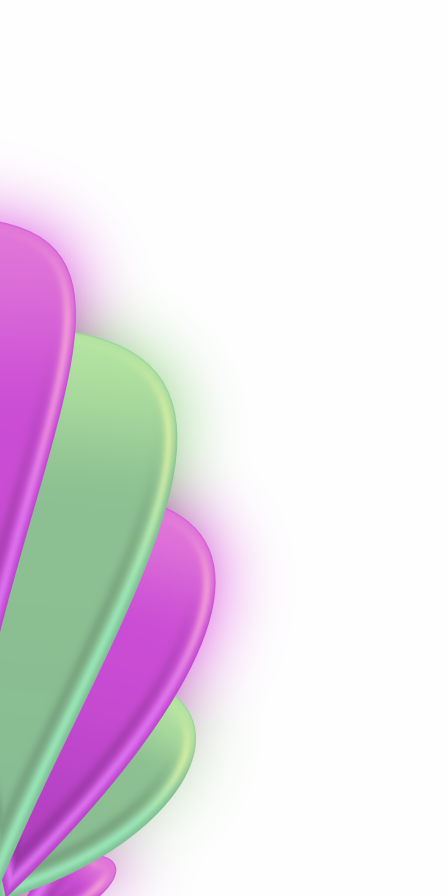
Reproduce this background procedurally as a WebGL 2 fragment shader.

```glsl
#version 300 es
precision highp float;

#define PETALS 5
#define SEGMENTS 40
#define GLOW_RADIUS 0.22
#define GLOW_STRENGTH 0.62
#define RIM_INSET 0.019
#define RIM_WIDTH 0.011
#define GROOVE_INSET 0.046
#define MID_STOP 0.32

uniform vec2 u_resolution;
out vec4 fragColor;

// Bezier controls of each petal's right edge, front petal first
const vec2 TIP[PETALS] = vec2[](vec2(-0.052, 1.513), vec2(0.117, 1.266),
    vec2(0.286, 0.893), vec2(0.313, 0.490), vec2(0.221, 0.091));
const vec2 SHOULDER[PETALS] = vec2[](vec2(0.438, 1.466), vec2(0.698, 1.206),
    vec2(0.682, 0.815), vec2(0.583, 0.398), vec2(0.302, 0.078));
const vec2 WAIST[PETALS] = vec2[](vec2(-0.026, 0.906), vec2(0.229, 0.594),
    vec2(0.417, 0.385), vec2(0.385, 0.099), vec2(0.268, -0.018));
const vec2 BASE[PETALS] = vec2[](vec2(-0.104, 0.0), vec2(-0.010, 0.0),
    vec2(0.013, -0.005), vec2(0.0, -0.010), vec2(0.0, -0.122));

vec2 bezier(vec2 a, vec2 b, vec2 c, vec2 d, float t) {
    float s = 1.0 - t;
    return s * s * s * a + 3.0 * s * t * (s * b + t * c) + t * t * t * d;
}

float bump(float x, float width) {
    x /= width;
    return exp(-x * x);
}

// x: signed distance to the outline, y: position from tip (0) to base (1)
vec2 petal(vec2 p, int i) {
    vec2 axis = TIP[i] - BASE[i];
    float len = length(axis);
    axis /= len;
    mat2 toLocal = mat2(axis.y, axis.x, -axis.x, axis.y);
    vec2 q = toLocal * (p - BASE[i]);
    q.x = abs(q.x);
    vec2 tip = vec2(0.0, len);
    vec2 shoulder = toLocal * (SHOULDER[i] - BASE[i]);
    vec2 waist = toLocal * (WAIST[i] - BASE[i]);

    float nearest = 1e3;
    float side = 1.0;
    vec2 a = tip;
    for (int k = 1; k <= SEGMENTS; k++) {
        vec2 b = bezier(tip, shoulder, waist, vec2(0.0), float(k) / float(SEGMENTS));
        vec2 e = b - a;
        vec2 w = q - a;
        vec2 gap = w - e * clamp(dot(w, e) / dot(e, e), 0.0, 1.0);
        nearest = min(nearest, dot(gap, gap));
        if ((a.y > q.y) != (b.y > q.y) && w.x < e.x * w.y / e.y) side = -side;
        a = b;
    }
    return vec2(side * sqrt(nearest), 1.0 - q.y / len);
}

vec3 petalColor(float d, float h, bool green) {
    vec3 tip  = green ? vec3(0.70, 0.89, 0.63) : vec3(0.88, 0.46, 0.85);
    vec3 mid  = green ? vec3(0.55, 0.75, 0.57) : vec3(0.79, 0.30, 0.83);
    vec3 base = green ? vec3(0.53, 0.74, 0.58) : vec3(0.68, 0.24, 0.74);
    vec3 warmRim = green ? vec3(0.84, 0.93, 0.64) : vec3(0.95, 0.62, 0.84);
    vec3 coolRim = green ? vec3(0.60, 0.91, 0.73) : vec3(0.87, 0.46, 0.94);
    vec3 edge    = green ? vec3(0.46, 0.76, 0.58) : vec3(0.74, 0.26, 0.82);

    // Body gradient along the petal
    vec3 col = mix(tip, mid, smoothstep(0.0, MID_STOP, h));
    col = mix(col, base, smoothstep(MID_STOP, 1.0, h));

    // Rounded rim: groove, highlight, then darker turn at the edge
    float lower = smoothstep(0.12, 0.5, h);
    col *= 1.0 - 0.12 * lower * bump(d + GROOVE_INSET, 0.014);
    col = mix(col, edge, 0.65 * lower * smoothstep(-0.022, 0.0, d));
    vec3 rim = mix(warmRim, coolRim, smoothstep(0.15, 0.5, h));
    col = mix(col, rim, 0.85 * smoothstep(-0.02, 0.16, h) * bump(d + RIM_INSET, RIM_WIDTH));
    return mix(col, edge, 0.4 * smoothstep(-0.006, 0.0, d));
}

void main() {
    vec2 p = gl_FragCoord.xy / u_resolution.x;
    float pixel = 1.0 / u_resolution.x;
    vec3 halo = vec3(0.996);
    vec3 flower = vec3(0.0);
    float coverage = 0.0;

    // Back to front: glows tint the backdrop, petals stack above them
    for (int i = PETALS - 1; i >= 0; i--) {
        bool green = i % 2 == 1;
        vec2 s = petal(p, i);
        float fade = clamp(1.0 - s.x / GLOW_RADIUS, 0.0, 1.0);
        vec3 tint = green ? vec3(0.68, 0.86, 0.64) : vec3(0.89, 0.50, 0.90);
        float strength = GLOW_STRENGTH * (i > 2 ? 0.5 : 1.0);
        halo *= mix(vec3(1.0), tint, strength * fade * fade * fade);

        float mask = clamp(0.5 - s.x / pixel, 0.0, 1.0);
        flower = mix(flower, petalColor(s.x, s.y, green), mask);
        coverage = mix(coverage, 1.0, mask);
    }
    fragColor = vec4(halo * (1.0 - coverage) + flower, 1.0);
}
```
